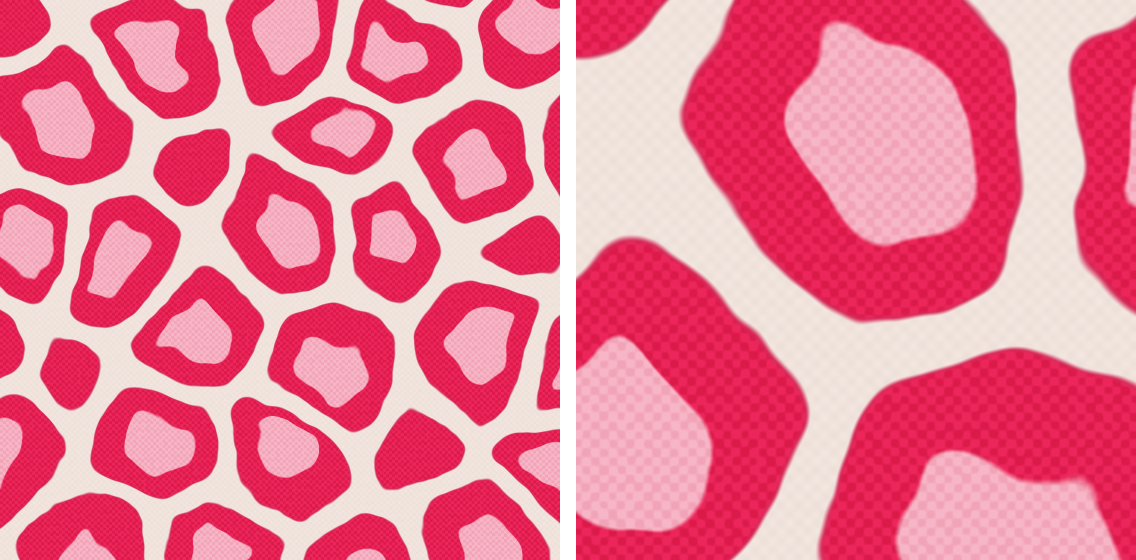
Left: the whole. Right: its middle third, enlarged.
Give the GLSL for this pattern, as a three.js fragment shader.

```glsl
// Leopard spots printed on woven cloth: red blobs with pink centres on cream.
// Blobs are inset cells of a jittered, weighted Voronoi layout with noise-warped
// outlines; each centre is its cell shrunk towards the site and warped once more.
varying vec2 vUv;

const vec3 CREAM      = vec3(0.94, 0.89, 0.865);
const vec3 RED_LIGHT  = vec3(0.925, 0.15, 0.355);
const vec3 RED_DARK   = vec3(0.86, 0.10, 0.29);
const vec3 RED_RIM    = vec3(0.83, 0.18, 0.36);
const vec3 PINK_LIGHT = vec3(0.97, 0.715, 0.78);
const vec3 PINK_DARK  = vec3(0.945, 0.645, 0.72);

const vec2  CELL         = vec2(0.238, 0.188); // mean spot spacing
const vec2  VIEW_OFFSET  = vec2(2.37, 1.61);   // visible part of the layout
const float JITTER       = 0.52;
const float SMALL_WEIGHT = -0.0145;            // shrinks every fifth spot
const float GAP          = 0.0165;             // half the cream channel
const float ROUNDING     = 70.0;               // higher gives sharper corners
const float CENTRE_SCALE = 0.54;
const float EDGE         = 0.0018;
const float THREADS      = 190.0;

vec2 hash2(vec2 p) {
  vec2 q = vec2(dot(p, vec2(127.1, 311.7)), dot(p, vec2(269.5, 183.3)));
  return fract(sin(q) * 43758.5);
}

float cornerSlope(vec2 corner, vec2 offset) {
  return dot(hash2(corner) * 2.0 - 1.0, offset);
}

float gradientNoise(vec2 p) {
  vec2 i = floor(p);
  vec2 f = p - i;
  vec2 u = f * f * (3.0 - 2.0 * f);
  vec2 e = vec2(1.0, 0.0);
  float low  = mix(cornerSlope(i, f), cornerSlope(i + e.xy, f - e.xy), u.x);
  float high = mix(cornerSlope(i + e.yx, f - e.yx), cornerSlope(i + e.xx, f - e.xx), u.x);
  return mix(low, high, u.y);
}

vec2 warp(vec2 p, float frequency) {
  vec2 q = p * frequency;
  return vec2(gradientNoise(q), gradientNoise(q + vec2(37.2, 71.9)));
}

bool isSmall(vec2 id) {
  return mod(id.x + 2.0 * id.y + 0.5, 5.0) < 1.0;
}

// Site of a cell: position in xy, size weight in z
vec3 site(vec2 id) {
  float stagger = 0.5 * step(1.0, mod(id.y + 0.5, 2.0));
  vec2 position = id + 0.5 + JITTER * (hash2(id) - 0.5) + vec2(stagger, 0.0);
  float weight = isSmall(id) ? SMALL_WEIGHT : 0.005 * (hash2(id + 19.0).x - 0.5);
  return vec3(position * CELL, weight);
}

float power(vec2 p, vec3 s) {
  vec2 d = p - s.xy;
  return dot(d, d) - s.z;
}

vec2 findOwner(vec2 p) {
  vec2 base = floor(p / CELL);
  vec2 owner = base;
  float nearest = 100.0;
  for (int k = 0; k < 25; k++) {
    vec2 id = base + vec2(mod(float(k) + 0.1, 5.0) - 0.1, floor((float(k) + 0.1) / 5.0)) - 2.0;
    id = floor(id + 0.5);
    float d = power(p, site(id));
    if (d < nearest) { nearest = d; owner = id; }
  }
  return owner;
}

// Smoothed distance to the border of the owner's cell, positive inside
float borderDistance(vec2 p, vec2 owner) {
  vec3 a = site(owner);
  float sum = 0.0;
  for (int j = -2; j <= 2; j++) {
    for (int i = -2; i <= 2; i++) {
      if (i != 0 || j != 0) {
        vec3 b = site(owner + vec2(float(i), float(j)));
        float d = (power(p, b) - power(p, a)) / (2.0 * distance(a.xy, b.xy));
        sum += exp(-ROUNDING * d);
      }
    }
  }
  return -log(sum) / ROUNDING;
}

void main() {
  // Uneven outlines from three sizes of noise
  vec2 p = vUv + VIEW_OFFSET;
  vec2 q = p + 0.034 * warp(p, 8.0) + 0.013 * warp(p, 19.0) + 0.003 * warp(p, 48.0);

  // Spot and its centre
  vec2 owner = findOwner(q);
  float spot = borderDistance(q, owner) - GAP;
  vec2 middle = site(owner).xy;
  vec2 r = middle + (q - middle + 0.028 * warp(p + 5.0, 15.0)) / CENTRE_SCALE;
  float centre = isSmall(owner) ? -1.0 : (borderDistance(r, owner) - GAP) * CENTRE_SCALE;

  // Plain weave with slightly uneven threads
  vec2 thread = 3.14159 * THREADS * vUv + 0.8 * warp(p, 35.0);
  float grain = sin(thread.x) * sin(thread.y) + 0.9 * gradientNoise(p * 130.0);
  float light = smoothstep(-0.55, 0.45, grain);

  // Colour layers
  vec3 red = mix(RED_DARK, RED_LIGHT, light);
  red = mix(RED_RIM, red, smoothstep(0.0, 0.004, spot));
  vec3 pink = mix(PINK_DARK, PINK_LIGHT, light);
  vec3 color = mix(CREAM + 0.012 * grain, red, smoothstep(-EDGE, EDGE, spot));
  color = mix(color, pink, smoothstep(-EDGE, EDGE, min(centre, spot)));
  gl_FragColor = vec4(color, 1.0);
}
```
